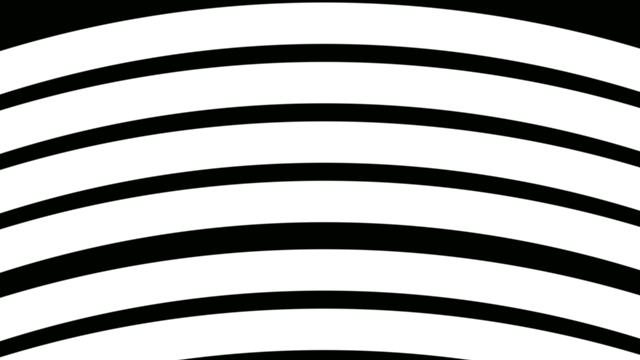
This pattern is drawn by a Shadertoy shader. Its source:

```glsl
// Six broad white arches stacked on black, each a slice of a large ring.
// Every ring is the same size and shifted down by one pitch; a wider gap
// splits the upper four from the lower two. Lengths are in canvas heights.

#define BAND_COUNT   6
#define UPPER_COUNT  4        // bands above the wider gap
#define TOP_APEX     0.9931   // height of the first crest
#define PITCH        0.1651   // crest-to-crest spacing
#define EXTRA_GAP    0.0250   // added once, below the upper group
#define THICKNESS    0.1150   // white band width
#define OUTER_RADIUS 3.069
#define APEX_SHIFT   0.0116   // crest offset right of the middle
#define SOFTNESS     0.0028   // half width of the blurred edge
#define INK          vec3(0.0, 0.01, 0.0)
#define PAPER        vec3(1.0)

// Signed distance to a ring given its outer radius and thickness.
float ringDistance(vec2 p, float outerRadius, float thickness) {
    float halfWidth = 0.5 * thickness;
    return abs(length(p) - outerRadius + halfWidth) - halfWidth;
}

// Height of the crest of a band, counted from the top.
float crestHeight(int band) {
    float gap = band < UPPER_COUNT ? 0.0 : EXTRA_GAP;
    return TOP_APEX - float(band) * PITCH - gap;
}

void mainImage(out vec4 fragColor, in vec2 fragCoord) {
    // Horizontal origin at the middle, vertical origin at the bottom
    vec2 p = (fragCoord - vec2(0.5 * iResolution.x, 0.0)) / iResolution.y;

    // Nearest band
    float dist = 1e3;
    for (int band = 0; band < BAND_COUNT; band++) {
        vec2 center = vec2(APEX_SHIFT, crestHeight(band) - OUTER_RADIUS);
        dist = min(dist, ringDistance(p - center, OUTER_RADIUS, THICKNESS));
    }

    // Soft edge, never thinner than the pixel grid can show
    float edge = max(SOFTNESS, 0.75 / iResolution.y);
    float coverage = 1.0 - smoothstep(-edge, edge, dist);
    fragColor = vec4(mix(INK, PAPER, coverage), 1.0);
}
```
